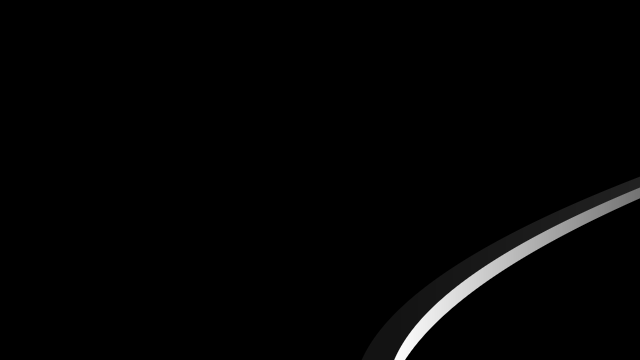
Reproduce this background procedurally as a Shadertoy shader.

```glsl
const vec3 BACKGROUND = vec3(0.0);
const vec3 SHADE_LOW = vec3(0.075);
const vec3 SHADE_HIGH = vec3(0.13);
const vec3 SHINE_LOW = vec3(1.0);
const vec3 SHINE_HIGH = vec3(0.45);

// Each edge is x = c.x + c.y * y + c.z * y * y, in canvas heights
const vec3 OUTER_EDGE = vec3(1.0046, 0.444, 2.108);
const vec3 MIDDLE_EDGE = vec3(1.0949, 0.425, 2.087);
const vec3 INNER_EDGE = vec3(1.1250, 0.652, 1.784);

// Horizontal span of the tone gradients
const float FADE_START = 1.095;
const float FADE_END = 1.778;

// Approximate signed distance, positive to the right of the edge
float edgeDistance(vec2 p, vec3 c) {
    float x = c.x + p.y * (c.y + c.z * p.y);
    float slope = c.y + 2.0 * c.z * p.y;
    return (p.x - x) / sqrt(1.0 + slope * slope);
}

float coverage(vec2 p, vec3 edge, float pixel) {
    return clamp(edgeDistance(p, edge) / pixel + 0.5, 0.0, 1.0);
}

void mainImage(out vec4 fragColor, in vec2 fragCoord) {
    float pixel = 1.0 / iResolution.y;
    vec2 p = fragCoord * pixel;
    float fade = clamp((p.x - FADE_START) / (FADE_END - FADE_START), 0.0, 1.0);

    // Dark outer band, bright inner band, then the background again
    vec3 color = BACKGROUND;
    color = mix(color, mix(SHADE_LOW, SHADE_HIGH, fade), coverage(p, OUTER_EDGE, pixel));
    color = mix(color, mix(SHINE_LOW, SHINE_HIGH, fade), coverage(p, MIDDLE_EDGE, pixel));
    color = mix(color, BACKGROUND, coverage(p, INNER_EDGE, pixel));

    fragColor = vec4(color, 1.0);
}
```
